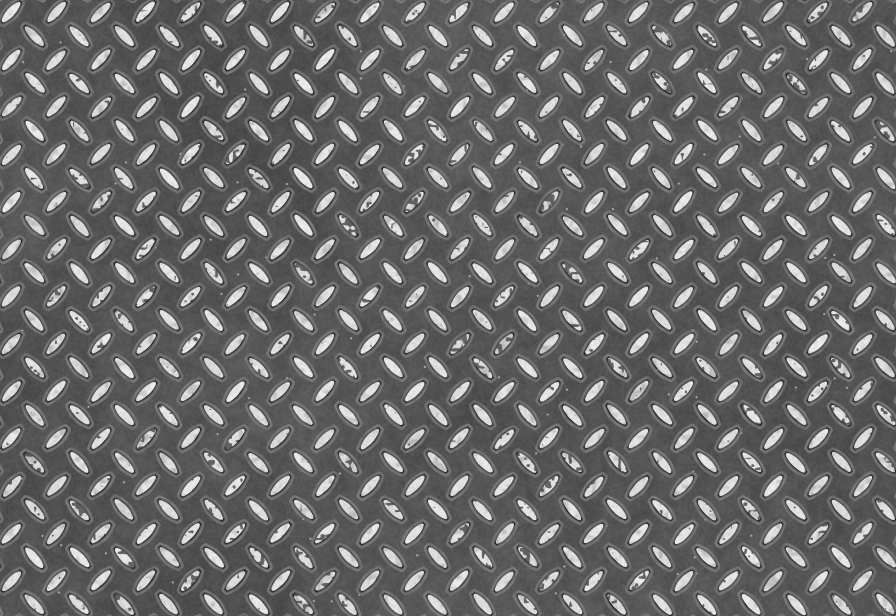
Give the GLSL for this texture, as a Shadertoy shader.

```glsl
// Worn steel tread plate: bright blunt-ended lugs, alternately leaning right and left,
// on a mottled dark floor. Each repeat holds two lugs drawn from a distance function;
// wrapped value noise adds grain, pits and scuffs, so the sheet tiles on all sides.

const vec2 REPEATS = vec2(20.0, 13.0);       // lug pairs across and down
const vec2 NOISE_GRID = vec2(16.0, 11.0);    // base lattice of the wear noise
const vec2 RIGHT_LUG = vec2(0.26, 0.74);     // lug centres inside a repeat
const vec2 LEFT_LUG = vec2(0.77, 0.24);
const float LUG_ANGLE = 0.82;                // lean from the horizontal, radians
const float HALF_LENGTH = 0.315;             // lug sizes, in repeat widths
const float HALF_WIDTH = 0.103;
const float TIP_TAPER = 0.70;                // share of the width lost at the tips
const float RIM_WIDTH = 0.022;
const float HALO_DISTANCE = 0.048;
const float HALO_WIDTH = 0.036;
const float JITTER = 0.025;
const float PIT_AMOUNT = 0.40;
const float SPECK_CHANCE = 0.018;
const vec3 FLOOR_DARK = vec3(0.28);
const vec3 FLOOR_LIGHT = vec3(0.37);
const vec3 HALO_COLOR = vec3(0.48);
const vec3 RIM_COLOR = vec3(0.11);
const vec3 LUG_COLOR = vec3(0.88);
const vec3 SCUFF_COLOR = vec3(0.70);
const vec3 PIT_COLOR = vec3(0.30);
const float TAU = 6.28319;
const int SAMPLES = 3;                       // antialiasing samples per axis

float hash(vec2 p) {
    vec3 h = fract(p.xyx * 0.1031);
    h += dot(h, h.yzx + 33.33);
    return fract((h.x + h.y) * h.z);
}

// Value noise whose lattice wraps after the given number of cells.
float wrappedNoise(vec2 uv, vec2 cells) {
    vec2 p = uv * cells;
    vec2 i = floor(p);
    vec2 f = p - i;
    f = f * f * (3.0 - 2.0 * f);
    vec2 a = mod(i, cells);
    vec2 b = mod(i + 1.0, cells);
    vec2 seed = cells * 0.37;
    return mix(mix(hash(a + seed), hash(vec2(b.x, a.y) + seed), f.x),
               mix(hash(vec2(a.x, b.y) + seed), hash(b + seed), f.x), f.y);
}

// Distance to a bowed bar with cut-off tips; q = (along, across).
float lugDistance(vec2 q) {
    float t = min(abs(q.x) / HALF_LENGTH, 1.0);
    float width = HALF_WIDTH * (1.0 - TIP_TAPER * t * t);
    vec2 e = vec2(abs(q.x) - HALF_LENGTH, (abs(q.y) - width) * 0.93);
    return length(max(e, 0.0)) + min(max(e.x, e.y), 0.0);
}

vec3 floorColor(vec2 uv, float grain) {
    float broad = wrappedNoise(uv, vec2(4.0, 3.0));
    float mottle = wrappedNoise(uv, NOISE_GRID * 2.0);
    float smear = wrappedNoise(uv, NOISE_GRID * 6.0);
    float tone = 0.5 + 0.55 * (broad - 0.5) + 0.4 * (mottle - 0.5)
               + 0.35 * (smear - 0.5) + 0.5 * (grain - 0.5);
    vec3 color = mix(FLOOR_DARK, FLOOR_LIGHT, tone);

    // Sparse bright specks
    vec2 cells = NOISE_GRID * 6.0;
    vec2 id = mod(floor(uv * cells), cells);
    vec2 center = 0.25 + 0.5 * vec2(hash(id + 7.0), hash(id + 19.0));
    float spot = 1.0 - smoothstep(0.06, 0.16, length(fract(uv * cells) - center));
    return mix(color, SCUFF_COLOR, spot * step(hash(id + 41.0), SPECK_CHANCE));
}

vec3 plate(vec2 uv, vec2 cellShape, float soft) {
    float grain = wrappedNoise(uv, NOISE_GRID * 24.0);
    float scuff = wrappedNoise(uv, NOISE_GRID * 10.0);
    float pitNoise = wrappedNoise(uv, NOISE_GRID * 16.0);
    vec3 color = floorColor(uv, grain);
    vec2 shadeDirection = vec2(0.8 * sin(TAU * uv.x), -0.6);

    for (int k = 0; k < 2; k++) {
        // Place and lean one lug of the pair
        float lean = k == 0 ? 1.0 : -1.0;
        vec2 p = uv * REPEATS - (k == 0 ? RIGHT_LUG : LEFT_LUG) + 0.5;
        vec2 id = mod(floor(p), REPEATS) + float(k) * 53.0;
        vec2 local = (fract(p) - 0.5) * cellShape;
        local += JITTER * (vec2(hash(id + 3.0), hash(id + 11.0)) - 0.5);
        float angle = LUG_ANGLE + 4.0 * JITTER * (hash(id + 23.0) - 0.5);
        vec2 axis = vec2(lean * cos(angle), sin(angle));
        vec2 side = vec2(axis.y, -axis.x);
        vec2 q = vec2(dot(local, axis), dot(local, side));
        float d = lugDistance(q);

        // Scuffed ring on the floor around the lug
        float halo = 1.0 - smoothstep(0.4, 1.0, abs(d - HALO_DISTANCE) / HALO_WIDTH);
        color = mix(color, HALO_COLOR, halo * (0.55 + 0.55 * scuff));

        // Rim, darkest at the tips and on the shaded flank
        float tip = smoothstep(0.78, 0.98, abs(q.x) / HALF_LENGTH);
        float facing = dot(shadeDirection, side) * q.y / HALF_WIDTH;
        float shade = clamp(0.3 + 0.7 * facing + 0.8 * tip + 0.5 * (scuff - 0.5), 0.0, 1.0);
        color = mix(color, RIM_COLOR, shade * (1.0 - smoothstep(-soft, soft, d)));

        // Polished top with scuffs and pits
        float wear = hash(id + 31.0);
        vec3 top = mix(LUG_COLOR, SCUFF_COLOR, 0.7 * smoothstep(0.55, 0.95, scuff));
        top += 0.07 * (grain - 0.5) + 0.05 * (hash(id + 61.0) - 0.5);
        float pitLevel = 0.97 - PIT_AMOUNT * wear * wear;
        float pits = smoothstep(pitLevel, pitLevel + 0.1, pitNoise);
        top = mix(top, PIT_COLOR, 0.85 * pits);
        float inset = RIM_WIDTH * (0.25 + 0.75 * shade);
        color = mix(color, top, 1.0 - smoothstep(-soft, soft, d + inset));
    }
    return color;
}

void mainImage(out vec4 fragColor, in vec2 fragCoord) {
    vec2 cellSize = iResolution.xy / REPEATS;
    float soft = 0.3 / cellSize.x;
    vec3 sum = vec3(0.0);
    for (int i = 0; i < SAMPLES * SAMPLES; i++) {
        vec2 shift = (vec2(i % SAMPLES, i / SAMPLES) + 0.5) / float(SAMPLES) - 0.5;
        sum += plate((fragCoord + shift) / iResolution.xy, cellSize / cellSize.x, soft);
    }
    fragColor = vec4(sum / float(SAMPLES * SAMPLES), 1.0);
}
```
